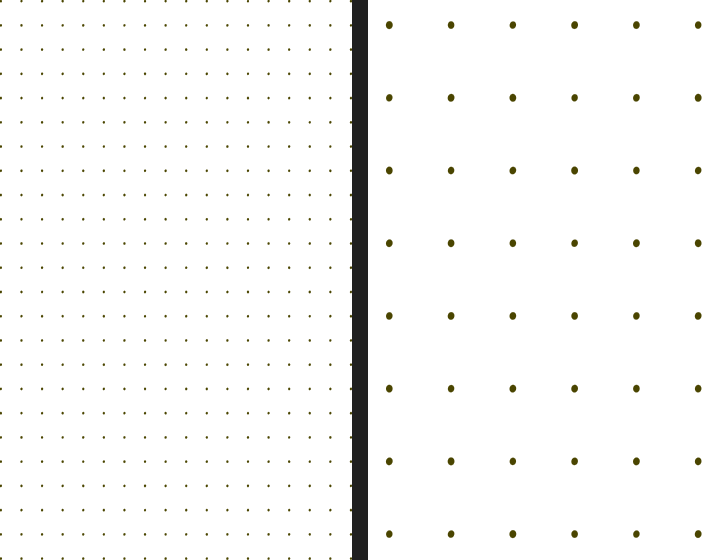
Left, the full canvas; right, a detail of the centre.
This pattern is drawn by a Shadertoy shader. Its source:

```glsl
// A sparse grid of small olive dots on plain white, 18 across and 24 down.
// Each pixel finds its nearest grid node and measures the distance to a slightly
// upright, tilted ellipse there; layered sines vary size and tilt a little.

const vec2 DOT_COUNT = vec2(18.0, 24.0);
const vec2 FIRST_DOT = vec2(0.0025, 0.0025);   // lower left centre, share of canvas
const vec2 LAST_DOT = vec2(0.9970, 0.9980);    // upper right centre, share of canvas
const vec2 DOT_RADII = vec2(0.00195, 0.00228); // in canvas heights
const vec3 PAPER = vec3(1.0);
const vec3 OLIVE = vec3(0.29, 0.27, 0.0);

// Smooth variation between -1 and 1 for a grid node
float layeredSines(vec2 node, float phase) {
    float slow = sin(dot(node, vec2(1.7, 2.3)) + phase);
    float fast = sin(dot(node, vec2(4.1, -3.3)) + 2.0 * phase);
    return 0.6 * slow + 0.4 * fast;
}

vec2 rotate(vec2 p, float angle) {
    float c = cos(angle);
    float s = sin(angle);
    return vec2(c * p.x - s * p.y, s * p.x + c * p.y);
}

// Approximate signed distance to an ellipse
float ellipseDistance(vec2 p, vec2 radii) {
    return (length(p / radii) - 1.0) * min(radii.x, radii.y);
}

// Antialiased coverage of the dot nearest to uv
float dotCoverage(vec2 uv, float aspect, float pixelSize) {
    vec2 pitch = (LAST_DOT - FIRST_DOT) / (DOT_COUNT - 1.0);
    vec2 node = clamp(floor((uv - FIRST_DOT) / pitch + 0.5), vec2(0.0), DOT_COUNT - 1.0);
    vec2 offset = (uv - FIRST_DOT - node * pitch) * vec2(aspect, 1.0);

    float scale = 1.0 + 0.04 * layeredSines(node, 0.8);
    float tilt = 0.15 + 0.2 * layeredSines(node, 2.6);
    float d = ellipseDistance(rotate(offset, tilt), DOT_RADII * scale);
    return clamp(0.5 - d / pixelSize, 0.0, 1.0);
}

void mainImage(out vec4 fragColor, in vec2 fragCoord) {
    vec2 uv = fragCoord / iResolution.xy;
    float aspect = iResolution.x / iResolution.y;
    float ink = dotCoverage(uv, aspect, 1.0 / iResolution.y);
    fragColor = vec4(mix(PAPER, OLIVE, ink), 1.0);
}
```
